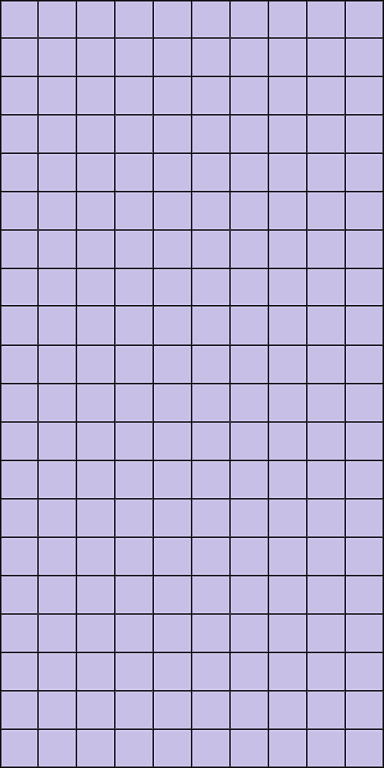
Give the GLSL for this pattern, as a Shadertoy shader.

```glsl
// Thin dark square grid on flat lavender, with a faint pale fringe beside each line.

const vec2 GRID = vec2(10.0, 20.0);          // cells across and down
const vec3 FILL_COLOR = vec3(0.78, 0.75, 0.90);
const vec3 FRINGE_COLOR = vec3(0.85, 0.82, 0.98);
const vec3 LINE_COLOR = vec3(0.04, 0.04, 0.05);

// Lengths in cells
const float LINE_WIDTH = 0.039;
const float FRINGE_WIDTH = 0.033;
const vec2 LINE_SHIFT = vec2(-0.01, 0.01);
const float UNEVEN_ROW = 12.0;               // row line set slightly high
const float UNEVEN_SHIFT = 0.028;

// Distance to the nearest grid line on each axis; border lines stay inside
vec2 gridDistance(vec2 cellPos) {
    vec2 index = round(cellPos - LINE_SHIFT);
    vec2 line = index + LINE_SHIFT;
    if (index.y == UNEVEN_ROW) line.y += UNEVEN_SHIFT;
    line = clamp(line, vec2(0.5 * LINE_WIDTH), GRID - 0.5 * LINE_WIDTH);
    return abs(cellPos - line);
}

// Smoothed coverage of bands around the lines on either axis
float bandCoverage(vec2 dist, float halfWidth, vec2 pixel) {
    vec2 coverage = clamp((halfWidth - dist) / pixel + 0.5, 0.0, 1.0);
    return max(coverage.x, coverage.y);
}

void mainImage(out vec4 fragColor, in vec2 fragCoord) {
    vec2 pixel = GRID / iResolution.xy;
    vec2 dist = gridDistance(fragCoord * pixel);

    // Fringe first, then the line over it
    float fringe = bandCoverage(dist, 0.5 * LINE_WIDTH + FRINGE_WIDTH, pixel);
    float line = bandCoverage(dist, 0.5 * LINE_WIDTH, pixel);
    vec3 color = mix(FILL_COLOR, FRINGE_COLOR, fringe);
    color = mix(color, LINE_COLOR, line);

    fragColor = vec4(color, 1.0);
}
```
